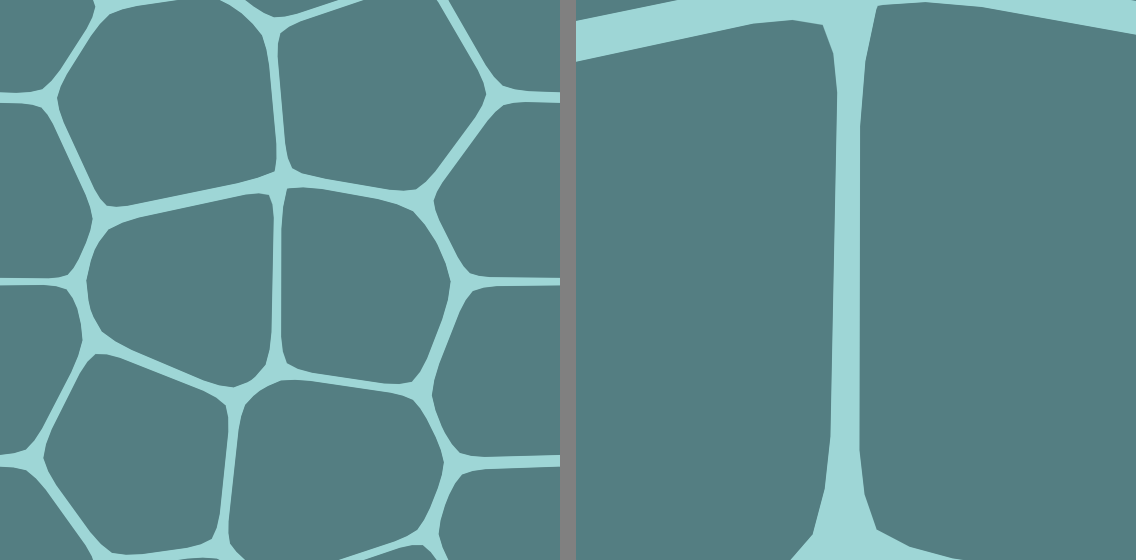
Left, the full canvas; right, a detail of the centre.
Give the GLSL for this pattern, as a Shadertoy shader.

```glsl
// Irregular dark teal plates parted by pale seams, like cracked glaze.
// Cellular noise on a 3x3 repeating lattice bent by layered cosines; each
// plate is inset by a varying seam width and its corners are bevelled.

const vec3 PLATE = vec3(0.33, 0.495, 0.51);
const vec3 SEAM = vec3(0.62, 0.84, 0.84);
const float THIRD_TURN = 2.0943951;

// Random value per lattice cell, repeating every three cells
float cellHash(vec2 id) {
    return fract(sin(dot(mod(id, 3.0), vec2(12.99, 78.23)) + 1.7) * 4375.85);
}

// Plate centre: staggered columns, displaced by waves of period three
vec2 plateCentre(vec2 id) {
    vec2 a = id * THIRD_TURN;
    return id + vec2(
        -0.1 - 0.1 * cos(a.y) + 0.13 * cos(a.x - a.y),
        0.32 - 0.32 * cos(a.x) + 0.05 * cos(a.y) + 0.065 * cos(a.x + a.y - THIRD_TURN));
}

vec2 nearestPlate(vec2 p) {
    vec2 base = round(p), best = base;
    float bestDist = 1e3;
    for (int j = -2; j <= 2; j++)
    for (int i = -2; i <= 2; i++) {
        vec2 id = base + vec2(i, j);
        float dist = distance(p, plateCentre(id));
        if (dist < bestDist) { bestDist = dist; best = id; }
    }
    return best;
}

// Signed distance to the plate outline, positive inside
float plateDistance(vec2 p) {
    vec2 id = nearestPlate(p), centre = plateCentre(id);
    float first = 1e3, second = 1e3;   // the two closest sides
    for (int j = -2; j <= 2; j++)
    for (int i = -2; i <= 2; i++) {
        if (i == 0 && j == 0) continue;
        vec2 other = id + vec2(i, j), otherCentre = plateCentre(other);
        vec2 normal = normalize(centre - otherCentre);
        vec2 q = p - 0.5 * (centre + otherCentre);

        // Seam width is shared by both plates; a slight tilt tapers it
        float halfWidth = mix(0.019, 0.036, fract(cellHash(id) + cellHash(other)));
        float tilt = 0.04 * (fract(cellHash(id) * 7.3 + cellHash(other) * 3.1) - 0.5);
        float side = dot(q, normal) - halfWidth - tilt * dot(q, vec2(-normal.y, normal.x));

        second = min(second, max(first, side));
        first = min(first, side);
    }
    // Two bevels per corner: a long shallow one and a short steep one
    float bevel = mix(0.75, 1.25, cellHash(id + 1.0));
    float shallow = (first + 0.12 * second - 0.016 * bevel) / 1.07;
    float steep = (first + 0.37 * second - 0.034 * bevel) / 1.22;
    return min(first, min(shallow, steep));
}

void mainImage(out vec4 fragColor, in vec2 fragCoord) {
    float pixel = 3.0 / iResolution.y;
    float d = plateDistance(fragCoord * pixel);
    float inside = smoothstep(-0.6 * pixel, 0.6 * pixel, d);
    fragColor = vec4(mix(SEAM, PLATE, inside), 1.0);
}
```
